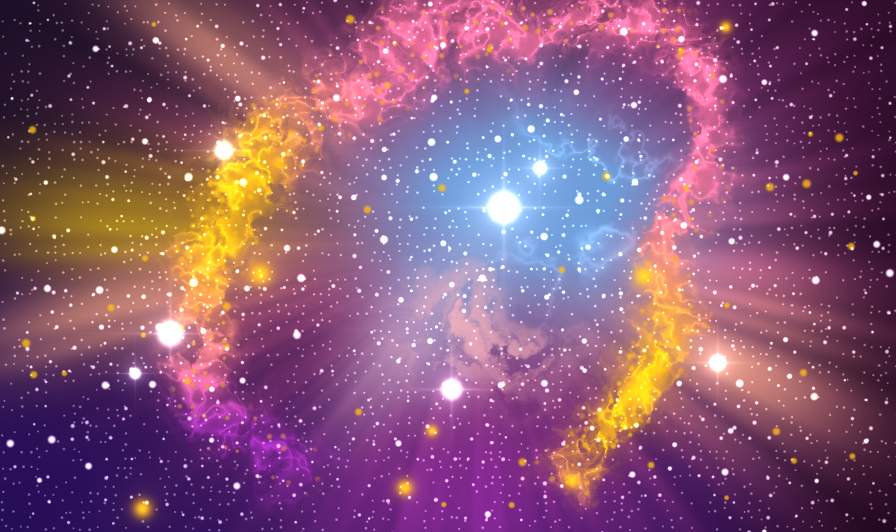
A WebGL 2 fragment shader for this background:

```glsl
#version 300 es
precision highp float;
// A glowing nebula: soft tilted colour clouds, streaked by radial rays, surround
// a blue core. A ragged ribbon of fractal gas circles it, then grids of small
// stars and a few bright flares are added. Lengths are in canvas heights.
uniform vec2 u_resolution;
out vec4 fragColor;

const vec3 GOLD = vec3(1.0, 0.74, 0.08);
const vec3 PINK = vec3(0.94, 0.43, 0.60);
const vec3 PEACH = vec3(0.88, 0.59, 0.49);
const vec3 MAUVE = vec3(0.61, 0.25, 0.44);
const vec3 VIOLET = vec3(0.57, 0.16, 0.65);
const vec3 BLUE = vec3(0.42, 0.63, 0.87);

// Ribbon nodes: position and half width.
const vec3 RIBBON[16] = vec3[16](
  vec3(0.55, 0.12, 0.065), vec3(0.37, 0.23, 0.055), vec3(0.39, 0.34, 0.055),
  vec3(0.40, 0.48, 0.050), vec3(0.43, 0.62, 0.065), vec3(0.52, 0.75, 0.080),
  vec3(0.65, 0.80, 0.065), vec3(0.77, 0.92, 0.070), vec3(1.00, 0.96, 0.070),
  vec3(1.26, 0.96, 0.060), vec3(1.34, 0.79, 0.045), vec3(1.32, 0.67, 0.050),
  vec3(1.22, 0.53, 0.045), vec3(1.25, 0.37, 0.055), vec3(1.19, 0.25, 0.070),
  vec3(1.07, 0.12, 0.055));

// Flares: position and core radius.
const vec3 FLARES[7] = vec3[7](
  vec3(0.947, 0.610, 0.031), vec3(1.015, 0.684, 0.013), vec3(0.421, 0.717, 0.018),
  vec3(0.320, 0.373, 0.026), vec3(0.254, 0.298, 0.012), vec3(0.849, 0.268, 0.021),
  vec3(1.349, 0.318, 0.016));

// Gold embers: position and radius.
const vec3 EMBERS[8] = vec3[8](
  vec3(0.489, 0.485, 0.020), vec3(1.210, 0.481, 0.018), vec3(1.197, 0.265, 0.022),
  vec3(0.761, 0.083, 0.015), vec3(0.268, 0.044, 0.017), vec3(1.364, 0.949, 0.010),
  vec3(1.075, 0.096, 0.013), vec3(0.812, 0.190, 0.010));

float hash(vec2 p) { return fract(sin(dot(p, vec2(127.1, 311.7))) * 43758.545); }

float noise(vec2 p) {
  vec2 i = floor(p), f = fract(p);
  f = f * f * (3.0 - 2.0 * f);
  return mix(mix(hash(i), hash(i + vec2(1, 0)), f.x),
             mix(hash(i + vec2(0, 1)), hash(i + vec2(1, 1)), f.x), f.y);
}

float fbm(vec2 p) {
  float sum = 0.0, amp = 0.5;
  for (int i = 0; i < 6; i++) {
    sum += amp * noise(p);
    p = mat2(1.6, 1.2, -1.2, 1.6) * p + 3.7;
    amp *= 0.56;
  }
  return sum;
}

// Soft elliptical cloud, tilted by an angle in radians.
float cloud(vec2 p, vec2 centre, vec2 size, float tilt) {
  float c = cos(tilt), s = sin(tilt);
  vec2 q = mat2(c, -s, s, c) * (p - centre) / size;
  return exp(-dot(q, q));
}

float ribbon(vec2 p) {
  float best = 0.0;
  for (int i = 0; i < 15; i++) {
    vec3 a = RIBBON[i], ab = RIBBON[i + 1] - a;
    float t = clamp(dot(p - a.xy, ab.xy) / dot(ab.xy, ab.xy), 0.0, 1.0);
    float d = length(p - a.xy - ab.xy * t) / (a.z + ab.z * t);
    best = max(best, exp(-d * d));
  }
  return best;
}

// One star at most in each grid cell.
float stars(vec2 p, float cells, float radius, float density, float px) {
  vec2 id = floor(p * cells);
  vec2 spot = 0.2 + 0.6 * vec2(hash(id + 1.3), hash(id + 7.9));
  float r = radius * (0.45 + 0.55 * hash(id + 4.1));
  float d = length(fract(p * cells) - spot) / cells;
  return step(hash(id), density) * (1.0 - smoothstep(r * 0.35, r + px, d));
}

float flare(vec2 q, float r) {
  float d = length(q) / r;
  vec2 a = abs(q) / r;
  float cross = exp(-a.x * 9.0 - a.y * 0.6) + exp(-a.y * 9.0 - a.x * 0.6);
  return exp(-pow(d * 1.15, 4.0)) + 0.5 * exp(-d * 0.9) + 0.35 * cross;
}

void main() {
  float px = 1.0 / u_resolution.y;
  vec2 p = gl_FragCoord.xy * px;
  p.x *= 1.684 * u_resolution.y / u_resolution.x;

  // Rays fan out from the core.
  vec2 q = p - vec2(0.90, 0.55);
  vec2 dir = q / max(length(q), 0.001);
  float streak = 0.65 * noise(dir * 9.0) + 0.35 * noise(dir * 27.0 + 5.0);
  float rays = mix(1.0, 0.35 + 1.2 * streak, smoothstep(0.12, 0.5, length(q)));
  float gas = fbm(p * 5.0);
  float soft = 0.7 + 0.6 * gas;

  // Dark sky, then wide clouds.
  vec3 col = mix(vec3(0.14, 0.05, 0.34), vec3(0.09, 0.05, 0.14), smoothstep(0.1, 0.8, p.y));
  col = mix(col, vec3(0.10, 0.02, 0.10), smoothstep(1.2, 1.65, p.x));
  col = mix(col, vec3(0.45, 0.13, 0.40), 0.75 * rays * cloud(p, vec2(1.2, 0.62), vec2(0.46, 0.6), 0.0));
  col = mix(col, MAUVE, min(1.0, soft * rays * cloud(p, vec2(0.82, 0.58), vec2(0.52, 0.52), 0.0)));
  col = mix(col, VIOLET, 0.6 * rays * cloud(p, vec2(0.88, 0.05), vec2(0.30, 0.20), 0.0));

  // Coloured beams at the rim.
  col = mix(col, vec3(0.70, 0.56, 0.10), 0.85 * rays * cloud(p, vec2(0.26, 0.60), vec2(0.30, 0.11), -0.05));
  col = mix(col, PEACH, 0.65 * rays * cloud(p, vec2(0.22, 0.42), vec2(0.28, 0.08), 0.3));
  col = mix(col, PEACH, 0.60 * rays * cloud(p, vec2(0.43, 0.89), vec2(0.25, 0.09), -0.65));
  col = mix(col, PEACH, 0.85 * rays * cloud(p, vec2(1.36, 0.36), vec2(0.25, 0.16), -0.5));
  col = mix(col, PINK, 0.60 * rays * cloud(p, vec2(1.33, 0.54), vec2(0.20, 0.16), 0.1));

  // Blue core with thin wisps, and the pale beam below it.
  float core = cloud(p, vec2(0.99, 0.63), vec2(0.30, 0.22), -0.1);
  col = mix(col, BLUE, min(0.95, 1.15 * soft * core));
  col = mix(col, BLUE, 0.6 * cloud(p, vec2(0.86, 0.48), vec2(0.22, 0.10), 1.0));
  col = mix(col, vec3(0.83, 0.64, 0.77), 0.6 * rays * cloud(p, vec2(0.76, 0.36), vec2(0.19, 0.07), 0.9));
  float wisp = abs(noise(p * vec2(6.0, 9.0) + 2.0 * gas) - 0.5);
  col += vec3(0.16, 0.22, 0.24) * exp(-wisp * 28.0) * cloud(p, vec2(1.12, 0.62), vec2(0.19, 0.2), 0.0);

  // Ragged gas: gold flanks, pink crown, violet foot.
  vec2 warp = vec2(fbm(p * 9.0 + 3.0), fbm(p * 9.0 + 17.0)) - 0.55;
  float band = ribbon(p + 0.12 * warp);
  float lace = fbm(p * 22.0 + 4.0 * warp);
  float web = exp(-abs(noise(p * 48.0 + 5.0 * warp) - 0.5) * 9.0);
  float gold = cloud(p, vec2(0.44, 0.62), vec2(0.15, 0.22), -0.3)
             + cloud(p, vec2(1.18, 0.25), vec2(0.16, 0.24), -0.4);
  vec3 gasTint = mix(mix(VIOLET, PINK, smoothstep(0.18, 0.36, p.y)), GOLD, min(1.0, 1.2 * gold));
  float body = band * smoothstep(0.40, 0.78, lace + 0.18 * band);
  col = mix(col, gasTint, min(0.95, 0.28 * band + body * (0.5 + 0.5 * web)));
  col += gasTint * 0.35 * body * web;
  float veil = cloud(p + 0.15 * warp, vec2(0.90, 0.38), vec2(0.13, 0.09), -0.2);
  col = mix(col, vec3(0.98, 0.70, 0.74), 0.85 * veil * smoothstep(0.32, 0.72, lace));

  // Sparks in the gas and gold embers.
  float sparks = stars(p + 0.3, 34.0, 0.007, 0.55, px) * smoothstep(0.1, 0.7, band);
  col = mix(col, mix(gasTint, GOLD, 0.55), 0.8 * sparks);
  col = mix(col, GOLD, 0.8 * stars(p + 2.6, 13.0, 0.010, 0.13, px));
  for (int i = 0; i < 8; i++) {
    float d = length(p - EMBERS[i].xy) / EMBERS[i].z;
    col = mix(col, GOLD, 0.9 * exp(-d * d)) + GOLD * 0.25 * exp(-d);
  }

  // Star fields and flares.
  col += 0.35 * stars(p, 62.0, 0.0022, 0.45, px) + 0.65 * stars(p + 5.1, 28.0, 0.0040, 0.42, px);
  col += 0.95 * stars(p + 9.4, 11.0, 0.0085, 0.45, px);
  for (int i = 0; i < 7; i++) col += vec3(1.0, 0.96, 0.94) * flare(p - FLARES[i].xy, FLARES[i].z);
  fragColor = vec4(clamp(col, 0.0, 1.0), 1.0);
}
```
